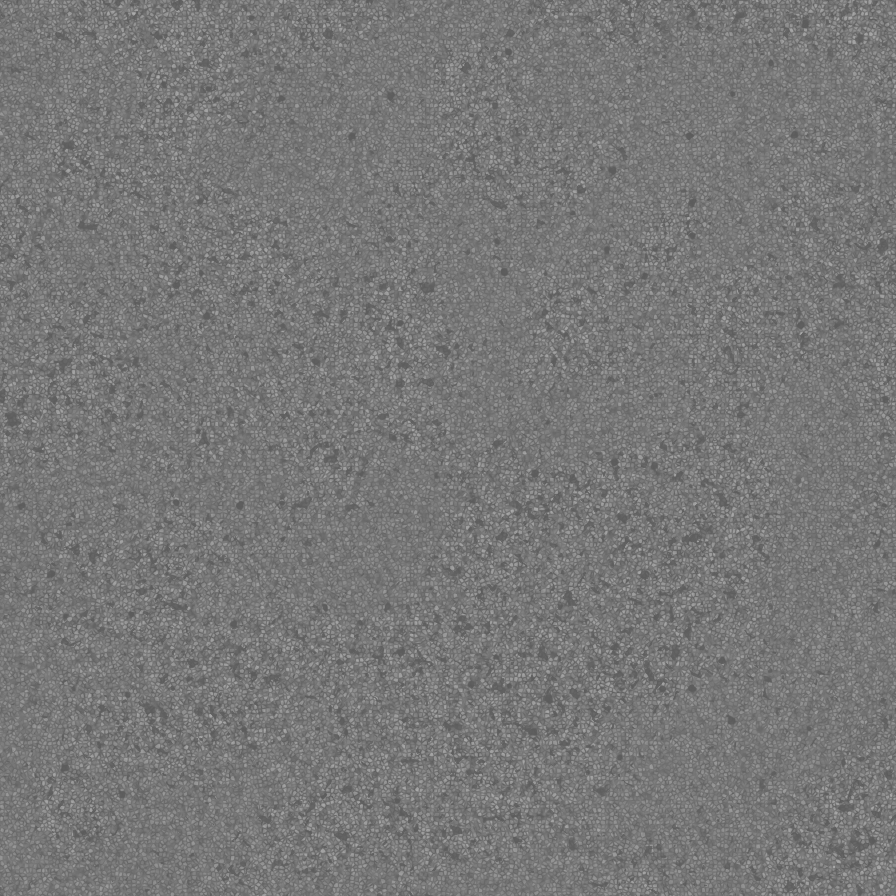
This texture is drawn by a Shadertoy shader. Its source:

```glsl
// Worn grey asphalt: fine crumbly grains, small clustered pits and faint scratches.

const float GRAINS = 225.0;      // grains across the canvas
const float CRUMBS = 290.0;      // finer grit that breaks up the grains
const float PIT_SCALE = 175.0;   // small pits across the canvas
const float HOLE_GRID = 24.0;    // cells that may hold a larger hole
const float BASE_GREY = 0.477;
const float PIT_GREY = 0.355;

float hash(vec2 p) {
    return fract(sin(dot(p, vec2(127.1, 311.7))) * 43758.5453);
}

vec2 hash2(vec2 p) {
    return vec2(hash(p), hash(p + vec2(37.2, 91.4)));
}

float valueNoise(vec2 p) {
    vec2 cell = floor(p), f = fract(p);
    f = f * f * (3.0 - 2.0 * f);
    float low = mix(hash(cell), hash(cell + vec2(1, 0)), f.x);
    float high = mix(hash(cell + vec2(0, 1)), hash(cell + vec2(1, 1)), f.x);
    return mix(low, high, f.y);
}

vec2 rotate(vec2 p, float angle) {
    float c = cos(angle), s = sin(angle);
    return vec2(c * p.x - s * p.y, s * p.x + c * p.y);
}

float fbm(vec2 p) {
    float sum = 0.0, weight = 0.5;
    for (int i = 0; i < 4; i++) {
        sum += weight * valueNoise(p);
        p = rotate(p, 0.6) * 2.03 + 17.3;
        weight *= 0.5;
    }
    return sum / 0.9375;
}

// Signed brightness of the packed grains: bright stones, dark joints.
float grains(vec2 p) {
    vec2 cell = floor(p);
    float nearest = 8.0, second = 8.0, stone = 0.0;
    for (int y = -1; y <= 1; y++) {
        for (int x = -1; x <= 1; x++) {
            vec2 id = cell + vec2(x, y);
            float d = length(id + hash2(id) - p);
            if (d < nearest) {
                second = nearest;
                nearest = d;
                stone = hash(id + 5.7);
            } else {
                second = min(second, d);
            }
        }
    }
    float body = smoothstep(0.0, 0.6, second - nearest);
    return mix(-0.048, 0.052 + 0.12 * (stone - 0.5), body);
}

// Small pits that join into ragged clusters where the patch value is high.
float pits(vec2 p, float patchiness) {
    vec2 warp = vec2(valueNoise(p * 1.3), valueNoise(p * 1.3 + 40.0)) - 0.5;
    float n = valueNoise(rotate(p, 0.5) + 0.9 * warp);
    float level = 0.07 + 0.13 * patchiness;
    return 1.0 - smoothstep(level - 0.06, level + 0.08, n);
}

// Sparse larger holes with an uneven rim.
float holes(vec2 p) {
    vec2 cell = floor(p);
    vec2 center = cell + 0.25 + 0.5 * hash2(cell + 3.1);
    float radius = mix(0.05, 0.11, hash(cell + 8.3));
    float rim = length(p - center) + 0.09 * (valueNoise(p * 11.0) - 0.5);
    float present = step(hash(cell + 21.0), 0.16);
    return present * (1.0 - smoothstep(radius - 0.03, radius + 0.03, rim));
}

// Soft stroke from a start point along a direction.
float stroke(vec2 p, vec2 start, vec2 dir, float len, float width) {
    vec2 q = p - start;
    float along = clamp(dot(q, dir), 0.0, len);
    return 1.0 - smoothstep(0.3 * width, width, length(q - dir * along));
}

float scratches(vec2 p) {
    float mark = 0.0;
    for (int i = 0; i < 20; i++) {
        vec2 seed = vec2(float(i), 13.0);
        float angle = -1.05 + 0.25 * (hash(seed + 2.0) - 0.5);
        float len = mix(0.02, 0.055, hash(seed + 4.0));
        float width = mix(0.002, 0.006, hash(seed + 6.0));
        if (i % 4 == 0) {
            angle = 0.0;
            len *= 2.5;
            width = 0.002;
        }
        vec2 dir = vec2(cos(angle), sin(angle));
        float strength = mix(0.4, 1.0, hash(seed + 9.0));
        mark = max(mark, strength * stroke(p, hash2(seed), dir, len, width));
    }
    return mark;
}

void mainImage(out vec4 fragColor, in vec2 fragCoord) {
    vec2 uv = fragCoord / iResolution.y;

    // Rough patches carry stronger grain and more pits.
    float rough = smoothstep(0.3, 0.72, fbm(uv * 11.0 + 4.0));
    float scratch = scratches(uv);

    float grit = 0.1 * (valueNoise(rotate(uv, 0.4) * CRUMBS) - 0.5);
    float contrast = mix(0.85, 1.2, rough) * (1.0 - 0.6 * scratch);
    float grey = BASE_GREY + contrast * (grains(uv * GRAINS) + grit);
    grey += 0.01 * rough + 0.01 * (fbm(uv * 5.0 + 30.0) - 0.5) - 0.03 * scratch;

    float dark = max(0.85 * pits(uv * PIT_SCALE, rough), holes(uv * HOLE_GRID));
    grey = mix(grey, PIT_GREY, 0.9 * dark);

    fragColor = vec4(vec3(grey), 1.0);
}
```
